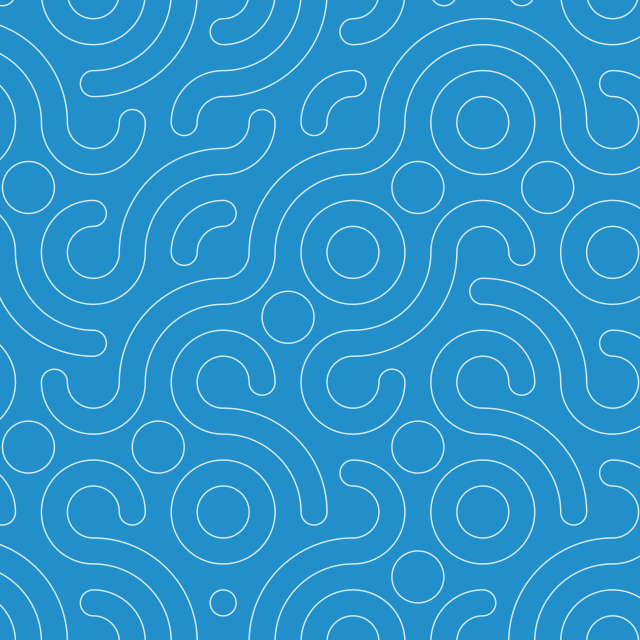
A WebGL 2 fragment shader for this pattern:

```glsl
#version 300 es
precision highp float;
// Thin pale outlines of winding bands, rings and discs on flat blue.
// Square tiles are either four corner rings around a disc, or a wide bend
// with two rounded band ends; all curves meet at fifths of the tile edges.

uniform vec2 u_resolution;
out vec4 fragColor;

const vec3 BLUE = vec3(0.133, 0.560, 0.793);
const vec3 PALE = vec3(0.840, 0.920, 0.935);
const float TILES = 4.93;                     // tiles across the canvas
const vec2 GRID_SHIFT = vec2(0.719, 0.986);   // grid offset, in tiles
const float LINE_WIDTH = 0.00225;             // fraction of the canvas
const float BAND = 0.2;                       // band width, in tiles
const float DISC_SHARE = 0.44;                // share of disc tiles
const vec2 FLIP_SHARE = vec2(0.5, 0.3);       // bends turned to right, to top
const uint SEED = 29u;

// Three random values per tile (PCG-style integer mixing)
vec3 hashTile(ivec2 tile) {
    uvec3 v = uvec3(uint(tile.x + 64), uint(tile.y + 64), SEED);
    v = v * 1664525u + 1013904223u;
    for (int i = 0; i < 2; i++) {
        v.x += v.y * v.z;
        v.y += v.z * v.x;
        v.z += v.x * v.y;
        v ^= v >> 16u;
    }
    return vec3(v >> 8u) / float(1 << 24);
}

// Distance to a circle outline
float circle(vec2 p, vec2 center, float radius) {
    return abs(length(p - center) - radius);
}

// Distance to the nearest of count concentric circles, one band apart
float rings(vec2 p, float count) {
    float r = length(p);
    return abs(r - BAND * clamp(floor(r / BAND + 0.5), 1.0, count));
}

// Two rings around every corner, a disc in the middle
float discTile(vec2 p) {
    vec2 toCorner = 0.5 - abs(p - 0.5);
    return min(rings(toCorner, 2.0), circle(p, vec2(0.5), BAND));
}

// Four arcs around the origin, two opposite, round caps on the far edges
float bendTile(vec2 p) {
    float arcs = min(rings(p, 4.0), rings(1.0 - p, 2.0));
    vec2 cap = vec2(1.0, 1.5 * BAND);
    float caps = min(circle(p, cap, 0.5 * BAND), circle(p, cap.yx, 0.5 * BAND));
    return min(arcs, caps);
}

// Share of a pixel-wide window covered by a line at distance d
float lineCoverage(float d, float width, float pixel) {
    float hi = min(d + 0.5 * pixel, 0.5 * width);
    float lo = max(d - 0.5 * pixel, -0.5 * width);
    return clamp((hi - lo) / pixel, 0.0, 1.0);
}

void main() {
    float canvas = min(u_resolution.x, u_resolution.y);
    vec2 p = gl_FragCoord.xy / canvas * TILES - GRID_SHIFT;
    vec2 local = fract(p);
    vec3 random = hashTile(ivec2(floor(p)));

    // Pick the tile kind and the corner its bend turns around
    vec2 corner = step(1.0 - FLIP_SHARE, random.yz);
    float d = random.x < DISC_SHARE ? discTile(local)
                                    : bendTile(abs(local - corner));

    float line = lineCoverage(d, LINE_WIDTH * TILES, TILES / canvas);
    fragColor = vec4(mix(BLUE, PALE, line), 1.0);
}
```
